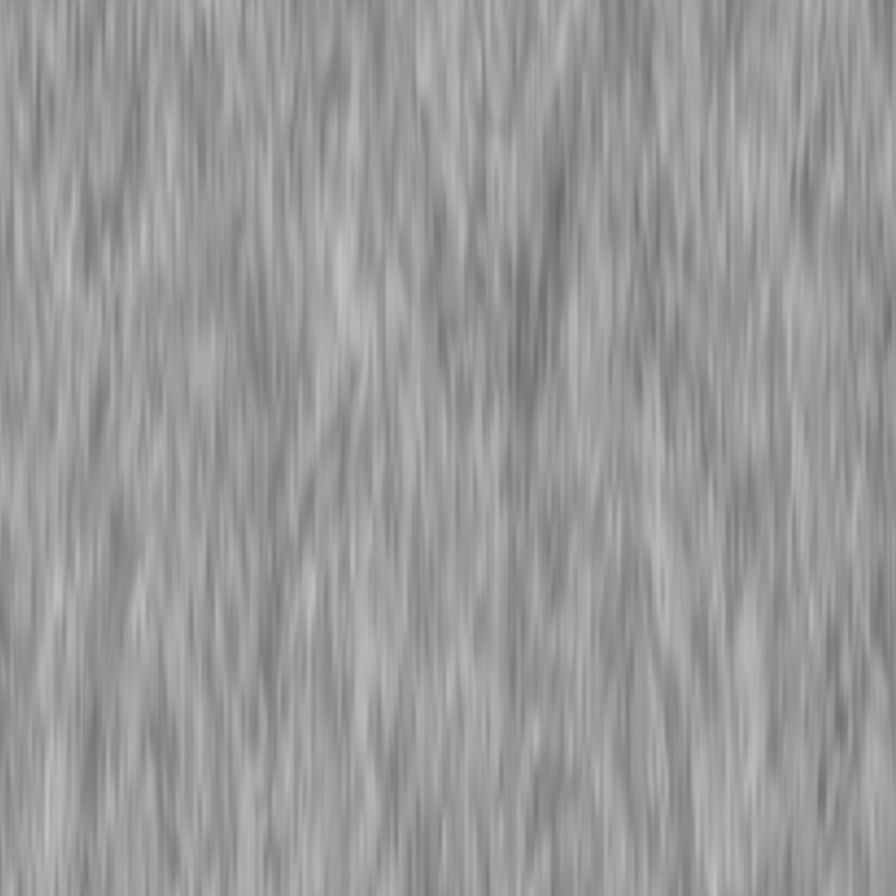
This texture is drawn by a three.js fragment shader. Its source:

```glsl
// Grey wood-like fibre: bands folded into soft chevrons, cut by vertical hairs.
// Smooth noise on folded coordinates makes the bands; strand noise (columns with
// staggered rows) frays their edges and adds thin upright streaks and creases.
#define MEAN_GREY 0.604
#define CONTRAST 0.098
#define CREASE_DEPTH 0.040
#define CHEVRON_PERIOD 0.26
#define CHEVRON_HEIGHT 0.16
#define CHEVRON_VALLEY 0.30
#define BAND_DENSITY vec2(13.0, 5.2)
#define BAND_WEIGHT 0.75
#define STREAK_DENSITY vec2(29.0, 4.2)
#define STREAK_WEIGHT 0.45
#define FRAY_DENSITY vec2(125.0, 7.0)
#define FRAY_HEIGHT 0.07

varying vec2 vUv;

float hash(vec2 p) {
  vec3 q = fract(vec3(p.xyx) * 0.1031);
  q += dot(q, q.yzx + 33.33);
  return fract((q.x + q.y) * q.z);
}

// One column of smooth random values along y.
float strand(float column, float y) {
  float row = floor(y);
  float t = smoothstep(0.0, 1.0, y - row);
  return mix(hash(vec2(column, row)), hash(vec2(column, row + 1.0)), t);
}

// Neighbouring columns blended, 0 to 1. Stagger keeps their rows from lining up,
// and margin narrows the blend so that the sides of a strand get crisper.
float columnNoise(vec2 p, float stagger, float margin) {
  float column = floor(p.x);
  float t = smoothstep(margin, 1.0 - margin, p.x - column);
  float leftShift = stagger * hash(vec2(column, 91.0));
  float rightShift = stagger * hash(vec2(column + 1.0, 91.0));
  return mix(strand(column, p.y + leftShift), strand(column + 1.0, p.y + rightShift), t);
}

float bandNoise(vec2 p) { return columnNoise(p, 0.0, 0.0); }
float strandNoise(vec2 p) { return columnNoise(p, 17.0, 0.15); }

// Vertical shift that folds the grain into V shapes, with a slight wobble.
float chevronFold(vec2 p) {
  float phase = 6.28318 * (p.x - CHEVRON_VALLEY) / CHEVRON_PERIOD;
  phase += 0.25 * sin(5.0 * p.y + 4.0 * p.x);
  return CHEVRON_HEIGHT * (cos(phase) + 0.11 * cos(3.0 * phase));
}

// Diagonal bands in three centred layers, broad to narrow.
float bands(vec2 p) {
  float sum = 0.0;
  vec2 density = BAND_DENSITY;
  for (int i = 0; i < 3; i++) {
    vec2 offset = vec2(37.3, 21.7) * float(i + 1);
    sum += BAND_WEIGHT * (bandNoise(p * density + offset) - 0.5);
    density *= vec2(1.9, 1.75);
  }
  return sum;
}

// Upright streaks from wide to hair-thin, the thin ones stronger.
float streaks(vec2 p) {
  float sum = 0.0;
  float weight = STREAK_WEIGHT;
  vec2 density = STREAK_DENSITY;
  for (int i = 0; i < 4; i++) {
    vec2 offset = vec2(53.3, 31.7) * float(i + 1);
    sum += weight * (strandNoise(p * density + offset) - 0.5);
    weight *= 1.36;
    density *= vec2(1.92, 1.65);
  }
  return sum;
}

// Thin dark lines where a strand field crosses its middle value.
float creases(vec2 p) {
  vec2 density = STREAK_DENSITY * 1.3;
  float field = strandNoise(p * density + vec2(203.0, 57.0));
  float line = 1.0 - smoothstep(0.0, 0.16, abs(field - 0.5));
  float breakup = strandNoise(p * density * 2.0 + vec2(311.0, 83.0));
  return line * smoothstep(0.3, 0.8, breakup);
}

void main() {
  float fold = chevronFold(vUv);
  float fray = FRAY_HEIGHT * (strandNoise(vUv * FRAY_DENSITY + 7.3) - 0.5);
  vec2 bandPoint = vUv + vec2(0.0, fold + fray);
  vec2 streakPoint = vUv + vec2(0.0, 0.5 * fold);
  float grey = MEAN_GREY + CONTRAST * (bands(bandPoint) + streaks(streakPoint));
  grey -= CREASE_DEPTH * creases(streakPoint);
  gl_FragColor = vec4(vec3(clamp(grey, 0.42, 0.75)), 1.0);
}
```
